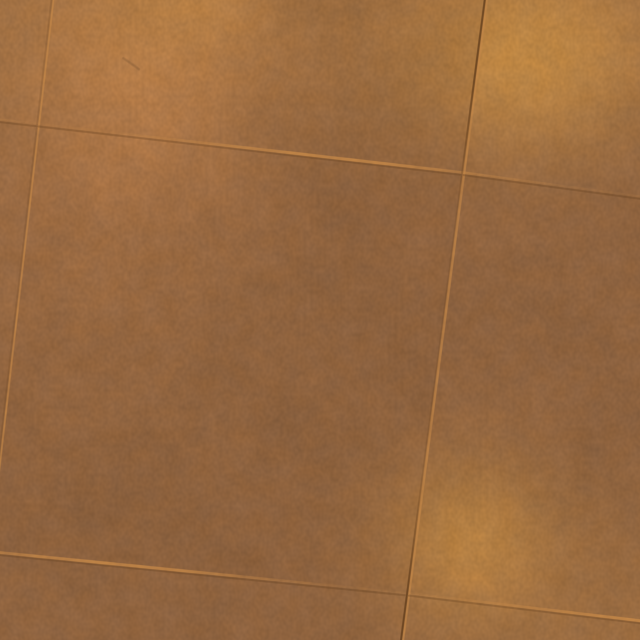
This texture is drawn by a WebGL 1 fragment shader. Its source:

```glsl
precision highp float;
uniform vec2 u_resolution;

const vec3 CLAY = vec3(0.555, 0.385, 0.245);
const vec3 WARM_LIGHT = vec3(0.71, 0.485, 0.295);
const vec3 GOLD_LIGHT = vec3(0.77, 0.545, 0.265);
const vec3 GROUT = vec3(0.77, 0.53, 0.28);
const vec3 GROOVE = vec3(0.38, 0.24, 0.11);

// Tile lattice: corner, two edges, perspective skew and slight row tilt
const vec2 CORNER = vec2(-0.016, 0.138);
const vec2 EDGE_ACROSS = vec2(0.655, -0.065);
const vec2 EDGE_UP = vec2(0.077, 0.668);
const vec2 SKEW = vec2(0.009, -0.011);
const float ROW_TILT = 0.02;
const float TILE_SIZE = 0.66;

const float JOINT_HALF_WIDTH = 0.0021;
const float JOINT_SOFTNESS = 0.0013;
const float BLOTCH = 0.075;
const float MOTTLE = 0.075;
const float GRAIN = 0.055;
const float TINT = 0.02;
const float TILE_VARIATION = 0.012;

float cross2(vec2 a, vec2 b) { return a.x * b.y - a.y * b.x; }

float hash(vec2 p) { return fract(sin(dot(p, vec2(127.1, 311.7))) * 43758.5); }

vec2 gradient(vec2 cell) {
  float angle = 6.2832 * hash(cell);
  return vec2(cos(angle), sin(angle));
}

float gradientNoise(vec2 p) {
  vec2 i = floor(p), f = fract(p);
  vec2 w = f * f * f * (f * (f * 6.0 - 15.0) + 10.0);
  vec2 e = vec2(1.0, 0.0);
  float low = mix(dot(gradient(i), f), dot(gradient(i + e), f - e), w.x);
  float high = mix(dot(gradient(i + e.yx), f - e.yx),
                   dot(gradient(i + e.xx), f - e.xx), w.x);
  return mix(low, high, w.y);
}

float fbm(vec2 p) {
  float sum = 0.0, amplitude = 0.5;
  for (int i = 0; i < 4; i++) {
    sum += amplitude * gradientNoise(p);
    p = mat2(1.6, 1.2, -1.2, 1.6) * p + 7.3;
    amplitude *= 0.6;
  }
  return sum;
}

// Inverts the skewed lattice by fixed-point iteration
vec2 tileCoords(vec2 p) {
  vec2 st = vec2(0.0);
  for (int i = 0; i < 4; i++) {
    vec2 q = p - CORNER - st.x * st.y * SKEW;
    st = vec2(cross2(q, EDGE_UP), cross2(EDGE_ACROSS, q)) / cross2(EDGE_ACROSS, EDGE_UP);
  }
  st.y += ROW_TILT * max(st.x - 1.0, 0.0);
  return st;
}

float glow(vec2 p, vec2 center, vec2 radius) {
  vec2 d = (p - center) / radius;
  return exp(-dot(d, d));
}

float stroke(float dist, float halfWidth, float softness) {
  return 1.0 - smoothstep(max(halfWidth - softness, 0.0), halfWidth + softness, abs(dist));
}

float segmentDistance(vec2 p, vec2 a, vec2 b) {
  vec2 ab = b - a;
  return length(p - a - ab * clamp(dot(p - a, ab) / dot(ab, ab), 0.0, 1.0));
}

void main() {
  vec2 p = gl_FragCoord.xy / u_resolution;
  float softness = max(JOINT_SOFTNESS, 0.75 / min(u_resolution.x, u_resolution.y));
  vec2 st = tileCoords(p);
  vec2 tile = floor(st);
  vec2 joint = (st - floor(st + 0.5)) * TILE_SIZE;

  // Lamp reflections, each tile catching them a little differently
  float catchLight = mix(0.75, 1.0, smoothstep(-0.004, 0.004, st.x - 1.0));
  float warm = 0.62 * glow(p, vec2(0.25, 0.93), vec2(0.17, 0.19))
             + 0.46 * glow(p, vec2(0.16, 0.74), vec2(0.22, 0.28));
  float gold = 0.72 * glow(p, vec2(0.82, 0.91), vec2(0.18, 0.14))
             + 0.66 * glow(p, vec2(0.73, 0.16), vec2(0.13, 0.12))
             + 0.38 * glow(p, vec2(0.28, 1.0), vec2(0.13, 0.09));
  float ambient = 0.20 * smoothstep(0.65, 1.0, p.y)
                + 0.20 * smoothstep(0.4, 1.0, p.x) * (1.0 - smoothstep(0.0, 0.35, p.y));
  vec3 color = mix(CLAY, WARM_LIGHT, min(warm, 1.0));
  color = mix(color, GOLD_LIGHT, min(gold * catchLight + ambient, 1.0));

  // Clay blotches, mottling, fine grain and a faint shift of hue
  color += TILE_VARIATION * (hash(tile + 3.0) - 0.5);
  float grain = gradientNoise(p * vec2(190.0, 150.0)) + 0.6 * gradientNoise(p * 95.0 + 4.0);
  color *= 1.0 + BLOTCH * fbm(p * 7.0 + tile * 5.0) + MOTTLE * fbm(p * 28.0) + GRAIN * grain;
  color += TINT * gradientNoise(p * 36.0 + 9.0) * vec3(0.4, -0.2, -1.0);

  // Small scuff
  float scuff = segmentDistance(p, vec2(0.193, 0.909), vec2(0.217, 0.892));
  color *= 1.0 - 0.12 * stroke(scuff, 0.0015, 0.002);

  // Grout joints: light fillets that fade and widen along their length
  float wear = 0.2 * gradientNoise(st * 14.0) + 0.15 * gradientNoise(st * 60.0);
  float rowShine = clamp(0.47 + 0.36 * cos(5.0 * (st.x - mix(0.3, 0.7, st.y))) + wear, 0.0, 1.0);
  float columnShine = 0.66 + wear;
  float columnWidth = JOINT_HALF_WIDTH * mix(0.75, 1.0, step(0.5, st.x));
  float row = stroke(joint.y, JOINT_HALF_WIDTH * (0.85 + 0.4 * rowShine), softness);
  float column = stroke(joint.x, columnWidth, softness);

  // Open groove shadows beside the joints
  float open = smoothstep(0.3, 0.65, abs(st.y - 0.6)) * step(0.5, st.x);
  float columnGroove = stroke(joint.x + 0.0028, 0.0016, softness) * (0.2 + 0.6 * open);
  float rowGroove = stroke(joint.y + 0.0036, 0.0016, softness) * 0.32;

  color = mix(color, GROUT, row * rowShine);
  color = mix(color, GROUT, column * columnShine);
  color = mix(color, GROOVE, max(columnGroove, rowGroove));
  gl_FragColor = vec4(clamp(color, 0.0, 1.0), 1.0);
}
```
